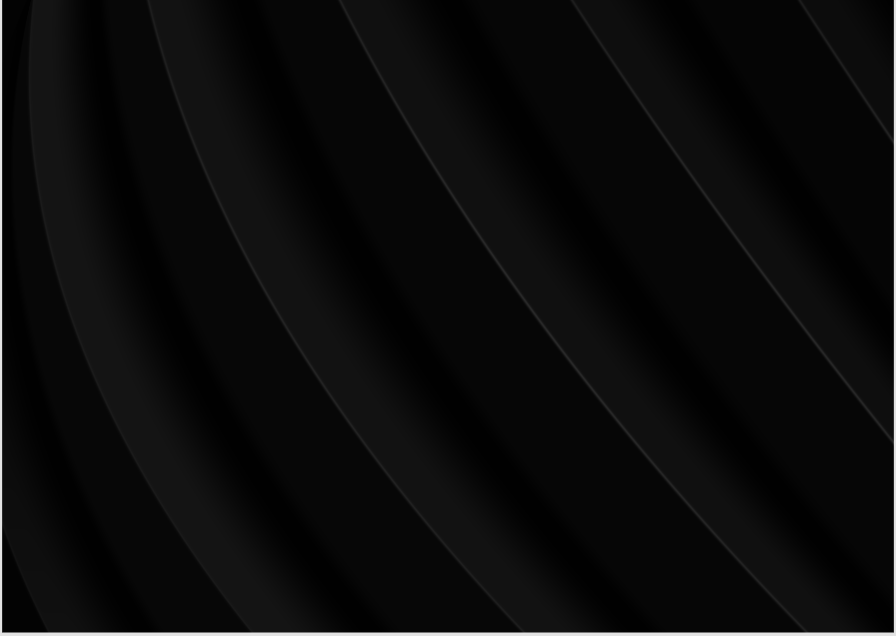
Reproduce this background procedurally as a Shadertoy shader.

```glsl
// Dark curved overlapping bands with thin lit rims, inside a pale hairline frame.

// Each band edge is a parabola x = a + b*t + c*t*t, with t running down the canvas.
const vec3 EDGES[7] = vec3[7](
    vec3(0.030, -0.312, 0.338),
    vec3(0.037, -0.078, 0.325),
    vec3(0.165, 0.169, 0.254),
    vec3(0.379, 0.358, 0.167),
    vec3(0.638, 0.462, 0.078),
    vec3(0.892, 0.462, 0.039),
    vec3(1.150, 0.460, 0.030));

float edgeX(vec3 curve, float t) {
    return curve.x + t * (curve.y + t * curve.z);
}

// Lit slope, falling into shadow, followed by a flat dark panel.
float bandShade(float across, float t, float index) {
    float panelStart = 0.63 - 0.1 * t - 0.03 * index;
    float lit = 0.077 - 0.008 * max(index - 1.0, 0.0);
    if (index < 0.5) lit = 0.06 * t;
    float slope = lit * (1.0 - smoothstep(0.12, panelStart - 0.06, across));
    float panel = (0.025 - 0.002 * index) * smoothstep(panelStart - 0.04, panelStart + 0.06, across);
    return 0.003 + slope + panel;
}

void mainImage(out vec4 fragColor, in vec2 fragCoord) {
    vec2 uv = fragCoord / iResolution.xy;
    float t = 1.0 - uv.y;
    float aspect = iResolution.x / iResolution.y;
    float pixel = 1.0 / iResolution.x;
    float shade = 0.012;

    // Bands stacked from left to right
    for (int i = 0; i < 6; i++) {
        vec3 curve = EDGES[i];
        float index = float(i);
        float start = edgeX(curve, t);
        float width = max(edgeX(EDGES[i + 1], t) - start, 0.005);
        float lean = (curve.y + 2.0 * curve.z * t) * aspect;
        float dist = (uv.x - start) / sqrt(1.0 + lean * lean);

        float band = bandShade((uv.x - start) / width, t, index);
        shade = mix(shade, band, smoothstep(-pixel, pixel, dist));

        // Rim light, strongest on the middle bands
        float rim = 0.025 + 0.085 * smoothstep(0.5, 3.0, index);
        rim *= 0.65 + 0.35 * sin(3.14159 * t);
        rim *= smoothstep(0.0, 0.6, t + index * 0.3);
        shade += rim * exp(-pow(dist / 0.0017, 2.0));
    }

    // Pale frame on the left, right and bottom
    float side = min(uv.x, 1.0 - uv.x) - 0.0025;
    float bottom = (uv.y - 0.0055) / aspect;
    float frame = 1.0 - smoothstep(-0.5 * pixel, 0.5 * pixel, min(side, bottom));
    shade = mix(shade, 0.89, frame);

    fragColor = vec4(vec3(shade), 1.0);
}
```
